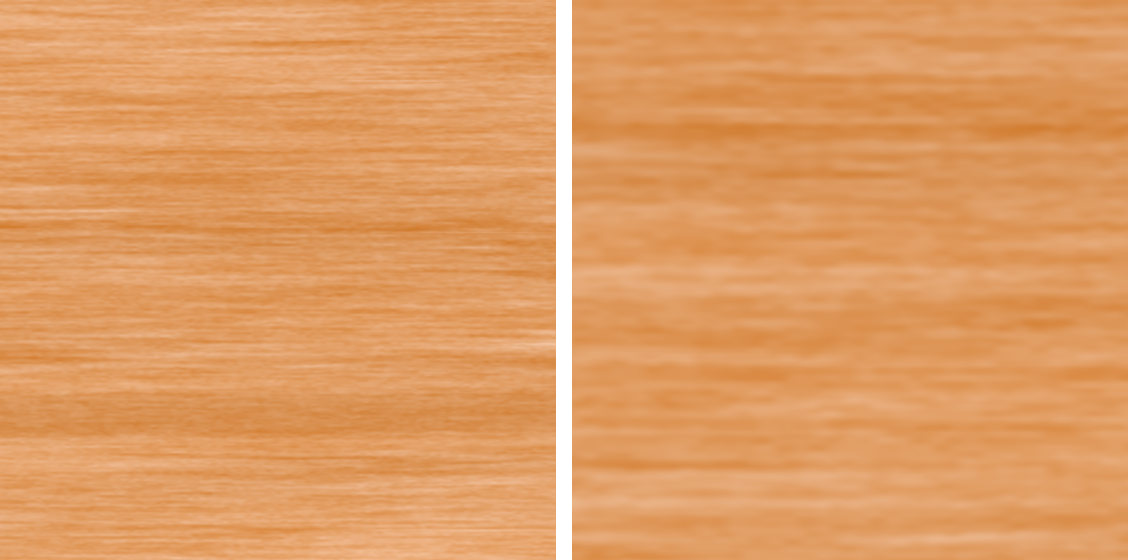
Left: the whole. Right: its middle third, enlarged.
This texture is drawn by a WebGL 1 fragment shader. Its source:

```glsl
precision highp float;
uniform vec2 u_resolution;

#define MEAN_COLOR vec3(0.888, 0.626, 0.404)
#define BAND_TINT vec3(0.020, 0.031, 0.044)
#define STREAK_TINT vec3(0.013, 0.032, 0.053)
#define BAND_GAIN 1.25
#define STREAK_GAIN 1.3
#define GRAIN_GAIN 1.3
#define PALE_GAIN 2.4
#define ORANGE_GAIN 1.7
#define DARK_BAND_Y 0.262
#define DARK_BAND_WIDTH 0.042
#define WARP 0.003

float hash(vec2 p) {
  vec3 q = fract(vec3(p.xyx) * vec3(0.1031, 0.1030, 0.0973));
  q += dot(q, q.yzx + 33.33);
  return fract((q.x + q.y) * q.z);
}

// One row of smooth noise, shifted so that neighbouring rows do not line up
float rowNoise(float x, float row, float seed) {
  x += 17.0 * hash(vec2(row, seed + 5.0));
  float cell = floor(x);
  float f = smoothstep(0.0, 1.0, x - cell);
  vec2 key = vec2(cell + seed * 31.0, row + seed * 7.0);
  return mix(hash(key), hash(key + vec2(1.0, 0.0)), f);
}

// Long fibres in -1..1; scale holds cells across and rows up the canvas
float fibre(vec2 p, vec2 scale, float seed) {
  p *= scale;
  float row = floor(p.y);
  float f = smoothstep(0.0, 1.0, p.y - row);
  float n = mix(rowNoise(p.x, row, seed), rowNoise(p.x, row + 1.0, seed), f);
  return 2.0 * n - 1.0;
}

void main() {
  vec2 uv = gl_FragCoord.xy / u_resolution;

  // Gentle waviness of the grain
  vec2 p = uv + vec2(3.0, 2.0);
  p.y += WARP * fibre(p, vec2(2.0, 4.0), 1.0);
  p.y += 0.3 * WARP * fibre(p, vec2(14.0, 30.0), 2.0);

  // Broad growth bands and one calm dark band
  float bands = fibre(p, vec2(0.8, 9.0), 3.0)
              + 0.8 * fibre(p, vec2(1.3, 23.0), 4.0);
  float bandOffset = (p.y - 2.0 - DARK_BAND_Y) / DARK_BAND_WIDTH;
  float darkBand = exp(-bandOffset * bandOffset * bandOffset * bandOffset);
  float bandTone = mix(BAND_GAIN * bands + 0.1, -2.0 + 0.3 * bands, darkBand);

  // Streaks of several widths
  float streaks = 0.7 * fibre(p, vec2(2.2, 52.0), 5.0)
                + 0.85 * fibre(p, vec2(3.5, 115.0), 6.0)
                + 0.9 * fibre(p, vec2(8.0, 190.0), 7.0);

  // Sparse pale and orange lines
  float pale = smoothstep(0.35, 0.9, fibre(p, vec2(2.4, 130.0), 8.0))
             * smoothstep(-0.3, 0.6, fibre(p, vec2(1.5, 13.0), 9.0));
  float orange = smoothstep(0.35, 0.95, fibre(p, vec2(2.8, 92.0), 10.0))
               * smoothstep(-0.4, 0.5, fibre(p, vec2(1.4, 16.0), 11.0));

  // Short soft grain
  float grain = 0.6 * fibre(p, vec2(34.0, 215.0), 12.0)
              + 0.5 * fibre(p, vec2(95.0, 240.0), 13.0);

  float lineTone = STREAK_GAIN * streaks + PALE_GAIN * pale - ORANGE_GAIN * orange;
  float streakTone = lineTone * (1.0 - 0.6 * darkBand) + GRAIN_GAIN * grain;

  vec3 color = MEAN_COLOR + BAND_TINT * bandTone + STREAK_TINT * streakTone;
  gl_FragColor = vec4(clamp(color, 0.0, 1.0), 1.0);
}
```
